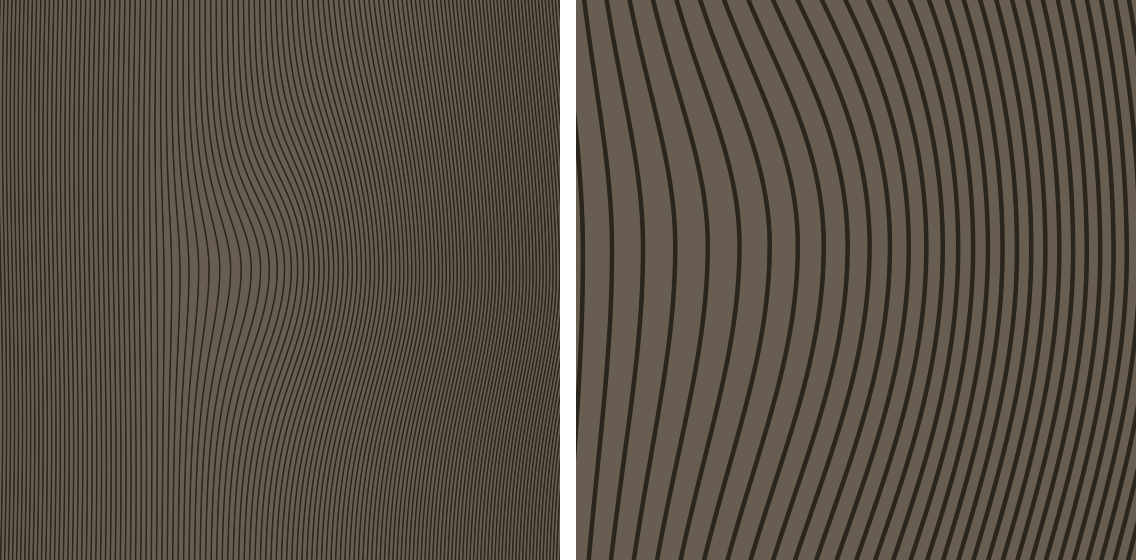
Left: the whole. Right: its middle third, enlarged.
Write a Shadertoy shader that draws this pattern.

```glsl
// Fine dark vertical lines on taupe, bent sideways by a smooth swelling warp.

const float LINE_COUNT = 134.0;
const float LINE_WIDTH = 0.0027;
const vec3 GROUND_COLOR = vec3(0.405, 0.365, 0.312);
const vec3 LINE_COLOR = vec3(0.165, 0.145, 0.115);

// Bell curve with separate widths below and above its centre
float unevenBell(float t, float center, float below, float above) {
    float q = (t - center) / (t < center ? below : above);
    return exp(-q * q);
}

// Broad layered sines that spread and crowd the lines
float broadWave(vec2 p) {
    float spread = 0.05 * sin(5.0 * (p.x - 0.38));
    float sway = 0.004 * sin(6.0 * p.y + 3.0 * p.x) * cos(4.0 * p.x);
    return spread + sway;
}

// Sideways push that opens the lines left of centre and leans those on the right
float sideBulge(vec2 p, float amount) {
    float rise = smoothstep(0.24, 0.56, p.x);
    float upperWidth = mix(0.2, 0.5, smoothstep(0.4, 0.9, p.x));
    return amount * rise * unevenBell(p.y, 0.52, 0.27, upperWidth);
}

// Line index as a continuous value across the canvas
float linePhase(vec2 p, float count) {
    return count * (p.x - broadWave(p) - sideBulge(p, 0.075));
}

// Coverage of a stroke of the given width at a distance from its centre
float strokeCoverage(float dist, float width, float pixel) {
    return 1.0 - smoothstep(-0.6 * pixel, 0.6 * pixel, dist - 0.5 * width);
}

void mainImage(out vec4 fragColor, in vec2 fragCoord) {
    vec2 p = fragCoord / iResolution.xy;
    float pixel = 1.0 / iResolution.y;

    // Dividing by the phase slope keeps the stroke width even
    float phase = linePhase(p, LINE_COUNT);
    float slope = length(vec2(dFdx(phase), dFdy(phase))) / pixel;
    float dist = abs(fract(phase) - 0.5) / slope;

    float ink = strokeCoverage(dist, LINE_WIDTH, pixel);
    fragColor = vec4(mix(GROUND_COLOR, LINE_COLOR, ink), 1.0);
}
```
